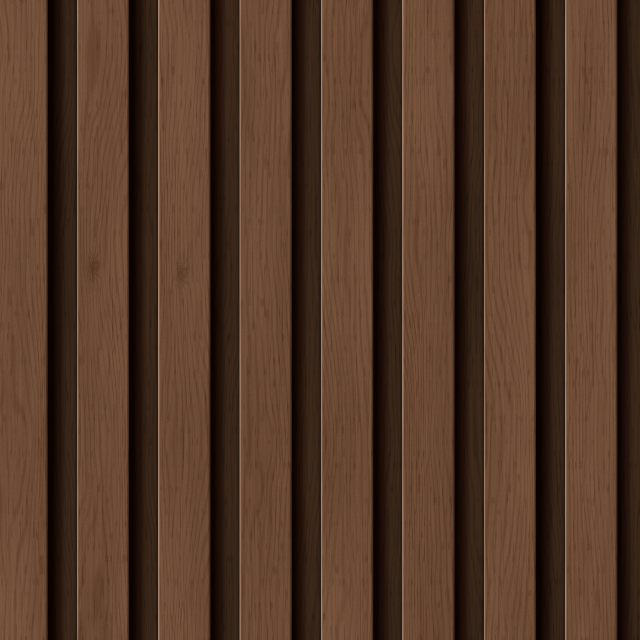
Give the GLSL for this texture, as a Shadertoy shader.

```glsl
const float PITCH = 0.12715;      // distance between slats
const float FIRST_EDGE = -0.0073; // left edge of the first slat
const float SLAT = 0.0820;        // width of a slat face
const float BEVEL = 0.0030;       // width of the lit edge

const vec3 WALNUT_DARK  = vec3(0.395, 0.265, 0.185);
const vec3 WALNUT_LIGHT = vec3(0.455, 0.322, 0.232);
const vec3 BEVEL_LIGHT  = vec3(0.68, 0.56, 0.475);
const vec3 GAP_BACK     = vec3(0.215, 0.145, 0.095);
const vec3 GAP_SHADE    = vec3(0.12, 0.055, 0.03);
const vec3 GAP_DEEP     = vec3(0.045, 0.01, 0.0);

float hash(vec2 p) {
    vec3 q = fract(vec3(p.xyx) * 0.1031);
    q += dot(q, q.yzx + 33.33);
    return fract((q.x + q.y) * q.z);
}

float noise(vec2 p) {
    vec2 cell = floor(p), f = fract(p);
    f = f * f * (3.0 - 2.0 * f);
    float low = mix(hash(cell), hash(cell + vec2(1, 0)), f.x);
    float high = mix(hash(cell + vec2(0, 1)), hash(cell + vec2(1, 1)), f.x);
    return mix(low, high, f.y);
}

// Soft spot left by a branch; only some boards carry one
float knot(vec2 p, float seed) {
    vec2 centre = vec2(mix(0.2, 0.8, hash(vec2(seed, 3.0))) * SLAT, hash(vec2(seed, 7.0)));
    vec2 d = (p - centre) * vec2(1.0, 0.55) / 0.009;
    return step(0.45, hash(vec2(seed, 11.0))) * exp(-dot(d, d));
}

// Growth lines: contours of a slope bent by stretched noise
float growthLines(vec2 p, float seed, float bend) {
    vec2 offset = vec2(seed * 17.0, seed * 5.0);
    float field = p.x * 130.0 + 7.0 * noise(p * vec2(19.0, 3.2) + offset)
                + 1.1 * noise(p * vec2(60.0, 13.0) + offset) + bend;
    float line = abs(fract(field) - 0.5) * 2.0;
    return smoothstep(0.45, 1.0, line) * (0.35 + 0.65 * noise(p * vec2(50.0, 6.0) + offset));
}

// Wood tone: 0 is dark walnut, 1 is light walnut
float woodTone(vec2 p, float seed) {
    vec2 offset = vec2(seed * 31.0, seed * 13.0);
    float spot = knot(p, seed);
    float broad = noise(p * vec2(28.0, 3.5) + offset);
    float fibre = noise(p * vec2(520.0, 16.0) + offset);
    float pore = smoothstep(0.68, 0.95, noise(p * vec2(430.0, 55.0) + offset));
    float speck = hash(floor(p * 700.0) + offset);
    return 0.35 + 0.75 * broad + 0.6 * (fibre - 0.5) + 0.25 * (speck - 0.5)
         - 0.85 * growthLines(p, seed, 3.0 * spot) - 0.65 * pore - 1.1 * spot;
}

vec3 slatColor(vec2 p, float seed, float pixel) {
    float tint = 0.3 * (hash(vec2(seed, 23.0)) - 0.5);
    vec3 color = mix(WALNUT_DARK, WALNUT_LIGHT, woodTone(p, seed) + tint);
    // Rounded right side falls into shade
    color *= mix(1.0, 0.45, smoothstep(SLAT - 0.0045, SLAT, p.x));
    // Lit left edge
    float lit = 1.0 - smoothstep(BEVEL - 0.0012 - pixel, BEVEL + pixel * 0.5, p.x);
    float wear = 0.78 + 0.22 * noise(vec2(seed * 9.0, p.y * 14.0));
    return mix(color, BEVEL_LIGHT, lit * wear);
}

vec3 gapColor(vec2 p, float seed) {
    float across = (p.x - SLAT) / (PITCH - SLAT);
    float shift = 0.14 * (hash(vec2(seed, 41.0)) - 0.5);
    // Shadow cast by the slat on the left
    vec3 color = mix(GAP_DEEP, GAP_SHADE, smoothstep(0.1, 0.36, across + shift));
    color = mix(color, GAP_BACK, smoothstep(0.3, 0.66, across + shift));
    color *= 0.9 + 0.2 * woodTone(p, seed + 50.0);
    return color * mix(1.0, 0.72, smoothstep(0.88, 1.0, across));
}

void mainImage(out vec4 fragColor, in vec2 fragCoord) {
    vec2 uv = fragCoord / iResolution.xy;
    float pixel = 1.0 / iResolution.x;
    float position = (uv.x - FIRST_EDGE) / PITCH;
    float seed = floor(position) + 1.0;
    vec2 p = vec2(fract(position) * PITCH, uv.y);

    // Slat face against the recess, softened on both sides
    float face = smoothstep(-0.5 * pixel, 0.5 * pixel, SLAT - p.x)
               * smoothstep(-0.5 * pixel, 0.5 * pixel, p.x);
    vec3 color = mix(gapColor(p, seed), slatColor(p, seed, pixel), face);
    fragColor = vec4(clamp(color, 0.0, 1.0), 1.0);
}
```
